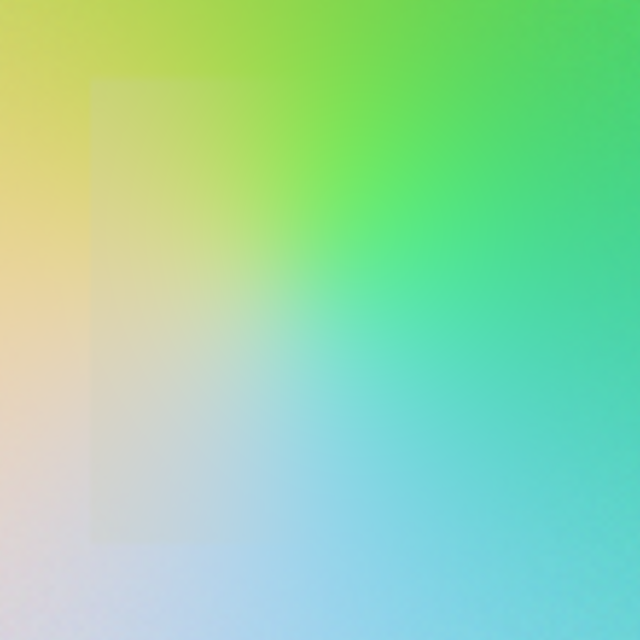
Reproduce this background procedurally as a WebGL 2 fragment shader.

```glsl
#version 300 es
precision highp float;

#define HUB vec2(0.455, 0.57)
#define HUB_SOFTNESS 0.16
#define BASE_COLOR vec3(0.60, 0.83, 0.61)
#define SWING 0.33
#define RED_TILT 0.08
#define GLOW_CENTER vec2(0.56, 0.64)
#define GLOW_SPREAD 0.07
#define GLOW_STRENGTH 0.09
#define PANEL_COLOR vec3(0.78, 0.81, 0.72)
#define PANEL_OPACITY 0.22
#define GRAIN_CELLS 110.0
#define GRAIN_STRENGTH 0.022

uniform vec2 u_resolution;
out vec4 fragColor;

float hash(vec2 p) {
    return fract(sin(dot(p, vec2(127.1, 311.7))) * 43758.5453);
}

float valueNoise(vec2 p) {
    vec2 cell = floor(p);
    vec2 f = fract(p);
    f = f * f * (3.0 - 2.0 * f);
    float low = mix(hash(cell), hash(cell + vec2(1.0, 0.0)), f.x);
    float high = mix(hash(cell + vec2(0.0, 1.0)), hash(cell + 1.0), f.x);
    return mix(low, high, f.y);
}

// Red follows the leftward direction from the hub, blue the downward one
vec3 directionalGradient(vec2 uv) {
    vec2 offset = uv - HUB;
    vec2 direction = offset / sqrt(dot(offset, offset) + HUB_SOFTNESS * HUB_SOFTNESS);
    vec3 color = BASE_COLOR;
    color.r -= SWING * direction.x + RED_TILT * offset.y;
    color.b -= SWING * direction.y;
    return color;
}

float greenGlow(vec2 uv) {
    vec2 offset = uv - GLOW_CENTER;
    return GLOW_STRENGTH * exp(-dot(offset, offset) / GLOW_SPREAD);
}

// Faint panel: crisp on the left, dissolving to the right
float panelMask(vec2 uv) {
    float left = smoothstep(0.135, 0.147, uv.x);
    float right = 1.0 - smoothstep(0.14, 0.55, uv.x);
    float bottom = smoothstep(0.142, 0.158, uv.y);
    float top = 1.0 - smoothstep(0.865, 0.89, uv.y);
    return left * right * bottom * top;
}

void main() {
    vec2 uv = gl_FragCoord.xy / u_resolution;
    vec3 color = directionalGradient(uv);
    color.g += greenGlow(uv);
    color = mix(color, PANEL_COLOR, PANEL_OPACITY * panelMask(uv));

    // Soft mottling that grows toward the outer edges
    float edge = smoothstep(0.3, 0.75, length(uv - HUB));
    vec2 grainPoint = uv * GRAIN_CELLS;
    vec3 grain = vec3(valueNoise(grainPoint),
                      valueNoise(grainPoint + 37.0),
                      valueNoise(grainPoint + 71.0)) - 0.5;
    color += grain * GRAIN_STRENGTH * edge;

    fragColor = vec4(clamp(color, 0.0, 1.0), 1.0);
}
```
